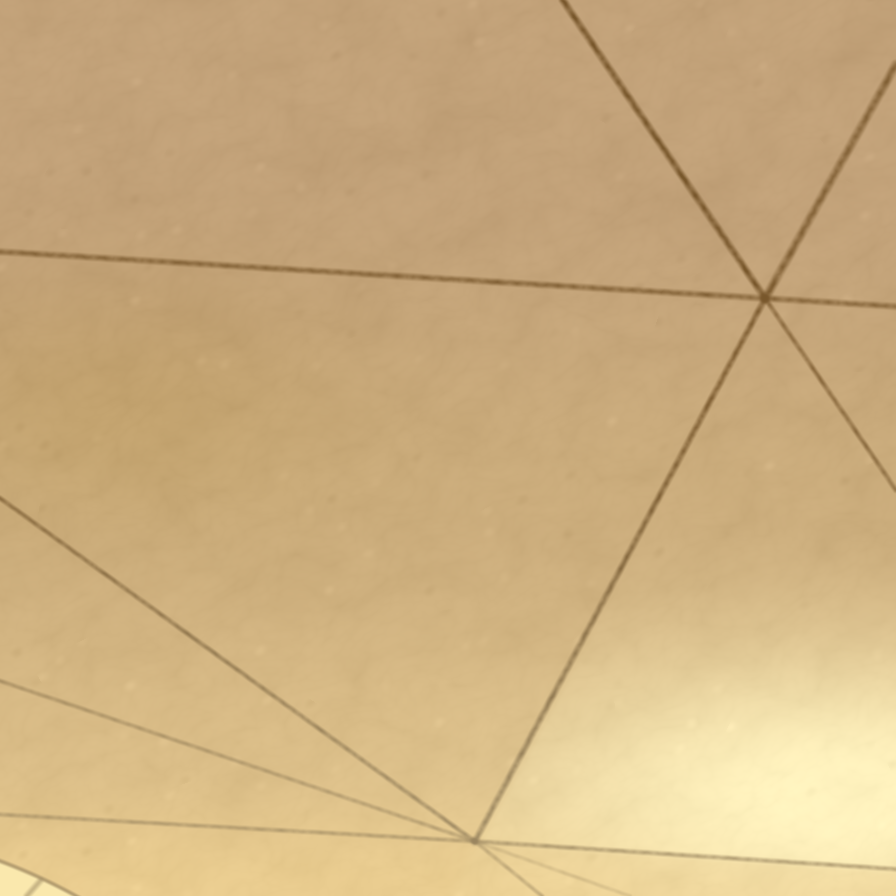
Reproduce this texture procedurally as a Shadertoy shader.

```glsl
const vec2 UPPER_HUB = vec2(0.854, 0.667);
const vec2 LOWER_HUB = vec2(0.530, 0.061);
const vec3 TOP_TAN = vec3(0.762, 0.635, 0.475);
const vec3 MID_TAN = vec3(0.795, 0.675, 0.485);
const vec3 LOW_GOLD = vec3(0.862, 0.748, 0.535);
const vec3 BASE_GOLD = vec3(0.915, 0.800, 0.560);
const vec3 GLOW_CREAM = vec3(1.0, 0.950, 0.745);
const vec3 SEAM_BROWN = vec3(0.47, 0.34, 0.17);
const vec3 SEAM_GREY = vec3(0.60, 0.52, 0.37);
const vec2 GLOW_CENTER = vec2(0.94, 0.110);
const vec2 GLOW_SIZE = vec2(0.37, 0.155);
const float MOTTLE = 0.050;
const float FLECK = 0.028;
const float SEAM_SOFTNESS = 0.0022;

// Each seam: end point, half width, opacity
const vec4 UPPER_SEAMS[6] = vec4[6](
    vec4(0.628, 1.000, 0.0036, 0.92), vec4(1.000, 0.928, 0.0046, 0.80),
    vec4(0.000, 0.719, 0.0030, 0.72), vec4(1.000, 0.658, 0.0030, 0.70),
    vec4(1.000, 0.453, 0.0020, 0.66), vec4(0.530, 0.061, 0.0030, 0.84));
const vec4 LOWER_SEAMS[6] = vec4[6](
    vec4(0.000, 0.444, 0.0018, 0.72), vec4(0.000, 0.240, 0.0015, 0.52),
    vec4(0.000, 0.091, 0.0016, 0.56), vec4(1.000, 0.030, 0.0018, 0.62),
    vec4(0.605, 0.000, 0.0014, 0.45), vec4(0.703, 0.000, 0.0012, 0.25));

vec2 hash2(vec2 p) {
    vec3 q = fract(p.xyx * vec3(0.1031, 0.1030, 0.0973));
    q += dot(q, q.yzx + 33.33);
    return fract((q.xx + q.yz) * q.zy);
}

// Distance to the nearest cell point, with that cell's random value
vec2 cellular(vec2 p) {
    vec2 cell = floor(p), nearest = vec2(9.0, 0.0);
    for (int y = -1; y <= 1; y++)
    for (int x = -1; x <= 1; x++) {
        vec2 id = cell + vec2(x, y);
        float d = length(id + hash2(id + 50.0) - p);
        if (d < nearest.x) nearest = vec2(d, hash2(id + 91.0).x);
    }
    return nearest;
}

float segmentDistance(vec2 p, vec2 a, vec2 b) {
    vec2 d = b - a;
    return length(p - a - d * clamp(dot(p - a, d) / dot(d, d), 0.0, 1.0));
}

float stroke(float dist, float halfWidth, float aa) {
    return 1.0 - smoothstep(0.0, halfWidth + SEAM_SOFTNESS + 0.5 * aa, dist);
}

// Signed distance from a line; positive on its left
float sideOf(vec2 p, vec2 a, vec2 b) {
    vec2 d = normalize(b - a);
    return d.x * (p.y - a.y) - d.y * (p.x - a.x);
}

vec3 panelColor(vec2 p) {
    vec3 col = mix(BASE_GOLD, LOW_GOLD, smoothstep(0.0, 0.15, p.y));
    col = mix(col, MID_TAN, smoothstep(0.08, 0.45, p.y));
    col = mix(col, TOP_TAN, smoothstep(0.42, 0.80, p.y));

    // Soft shade at left and lit area on the right panel
    vec2 shade = (p - vec2(0.13, 0.56)) / vec2(0.26, 0.14);
    col -= vec3(0.024, 0.028, 0.050) * exp(-dot(shade, shade));
    vec2 g = (p - GLOW_CENTER) / GLOW_SIZE;
    float rightPanel = smoothstep(-0.006, 0.012, -sideOf(p, LOWER_HUB, UPPER_HUB));
    float aboveBase = smoothstep(-0.008, 0.006, sideOf(p, LOWER_HUB, LOWER_SEAMS[3].xy));
    float glow = exp(-dot(g, g)) * mix(0.3, 1.0, rightPanel) * mix(0.6, 1.0, aboveBase);
    return mix(col, GLOW_CREAM, min(glow * 1.05, 1.0));
}

// Smooth blotches shrinking into fine, slightly slanted grain
float surfaceGrain(vec2 p) {
    vec2 warped = mat2(0.9, -0.44, 0.44, 0.9) * p;
    warped += 0.006 * sin(warped.yx * 43.0 + 2.0 * sin(p * 29.0));
    float grain = 0.0, amplitude = 0.42, scale = 13.0;
    for (int i = 0; i < 4; i++) {
        float d = cellular(warped * scale * vec2(0.8, 1.25) + float(i) * 7.3).x;
        grain += amplitude * (d * d - 0.22);
        amplitude *= 0.78;
        scale *= 2.0;
    }
    return grain;
}

void mainImage(out vec4 fragColor, in vec2 fragCoord) {
    vec2 p = fragCoord / iResolution.xy;
    float aa = 1.0 / iResolution.y;
    vec3 col = panelColor(p);

    // Mottled surface with sparse, faint flecks
    col -= MOTTLE * surfaceGrain(p);
    vec2 tilted = mat2(0.8, -0.6, 0.6, 0.8) * p;
    vec2 fleck = cellular(tilted * vec2(34.0, 46.0));
    float spot = 1.0 - smoothstep(0.0, 0.36, fleck.x);
    col += FLECK * spot * (smoothstep(0.92, 1.0, fleck.y) - smoothstep(0.06, 0.0, fleck.y));

    // Pale corner beyond a curved edge
    float edge = p.y - 0.039 + 0.37 * p.x + 1.05 * p.x * p.x;
    col = mix(col, vec3(0.98, 0.91, 0.68), 1.0 - smoothstep(-0.002 - aa, aa, edge));
    col = mix(col, SEAM_GREY, 0.65 * stroke(abs(edge), 0.0018, aa));
    float spur = segmentDistance(p, vec2(0.030, 0.0), vec2(0.045, 0.017));
    col = mix(col, SEAM_GREY, 0.5 * stroke(spur, 0.003, aa));

    // Seams radiating from both hubs, greyer and uneven toward the light
    vec3 seamColor = mix(SEAM_GREY, SEAM_BROWN, smoothstep(0.05, 0.60, p.y));
    float wear = 0.72 + 0.5 * cellular(p * 95.0).x;
    for (int i = 0; i < 6; i++) {
        vec4 u = UPPER_SEAMS[i], l = LOWER_SEAMS[i];
        float upper = stroke(segmentDistance(p, UPPER_HUB, u.xy), u.z, aa);
        float lower = stroke(segmentDistance(p, LOWER_HUB, l.xy), l.z, aa);
        col = mix(col, seamColor, min(upper * u.w * wear, 1.0));
        col = mix(col, seamColor, min(lower * l.w * wear, 1.0));
    }
    col = mix(col, SEAM_BROWN, 0.75 * stroke(length(p - UPPER_HUB), 0.006, aa));
    col = mix(col, SEAM_GREY, 0.6 * stroke(length(p - LOWER_HUB), 0.005, aa));

    fragColor = vec4(clamp(col, 0.0, 1.0), 1.0);
}
```
